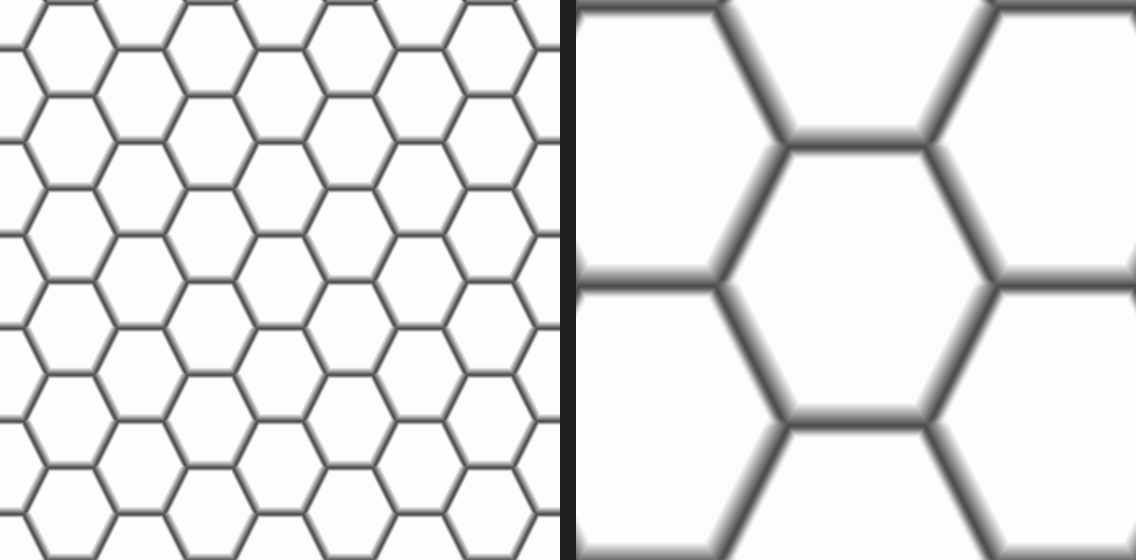
Left, the full canvas; right, a detail of the centre.
Give the GLSL for this pattern, as a WebGL 2 fragment shader.

```glsl
#version 300 es
precision highp float;

uniform vec2 u_resolution;
out vec4 fragColor;

// Layout, in canvas units
const vec2 PERIOD = vec2(0.2495, 0.1658);        // spacing of cells in one column set
const vec2 CELL_CENTER = vec2(0.5005, 0.498);    // center of one cell
const vec2 HALF_CELL = vec2(PERIOD.x / 3.0, PERIOD.y / 2.0);

// Wire shading, measured across the wire with up as positive
const float DARK_LINE = -0.0014;    // position of the darkest line
const float LIGHT_FADE = 0.0134;    // soft ramp on the upper side
const float DARK_FADE = 0.0082;     // steeper ramp on the lower side
const float JOINT_BLEND = 0.0035;   // softening where wires meet

const vec3 PAPER = vec3(0.992);
const vec3 WIRE_DARK = vec3(0.30);

// Offset from the nearest center of a rectangular lattice
vec2 latticeOffset(vec2 p) {
    return p - PERIOD * round(p / PERIOD);
}

// Hexagon gauge: 1 on the outline, smaller inside
float hexGauge(vec2 q) {
    vec2 a = abs(q) / HALF_CELL;
    return max(a.y, a.x + 0.5 * a.y);
}

// Distance from inside a cell to its closest side
float sideDistance(vec2 q) {
    vec2 a = abs(q);
    vec2 slope = vec2(1.0, 0.5) / HALF_CELL;
    float flatSide = HALF_CELL.y - a.y;
    float slantedSide = (1.0 - dot(a, slope)) / length(slope);
    return max(min(flatSide, slantedSide), 0.0);
}

// Wire darkness at a signed distance from its axis
float wireShade(float s) {
    float t = s - DARK_LINE;
    float upper = 1.0 - clamp(t / LIGHT_FADE, 0.0, 1.0);
    float lower = 1.0 - smoothstep(0.0, DARK_FADE, -t);
    return t > 0.0 ? upper : lower;
}

void main() {
    vec2 p = gl_FragCoord.xy / u_resolution - CELL_CENTER;

    // Two interleaved lattices form the honeycomb
    vec2 even = latticeOffset(p);
    vec2 odd = latticeOffset(p - 0.5 * PERIOD);
    vec2 q = hexGauge(even) < hexGauge(odd) ? even : odd;

    // The upper half of a cell lies below its wires, the lower half above
    float d = sideDistance(q);
    float upperHalf = smoothstep(-JOINT_BLEND, JOINT_BLEND, q.y);
    float shade = mix(wireShade(d), wireShade(-d), upperHalf);

    fragColor = vec4(mix(PAPER, WIRE_DARK, shade), 1.0);
}
```
